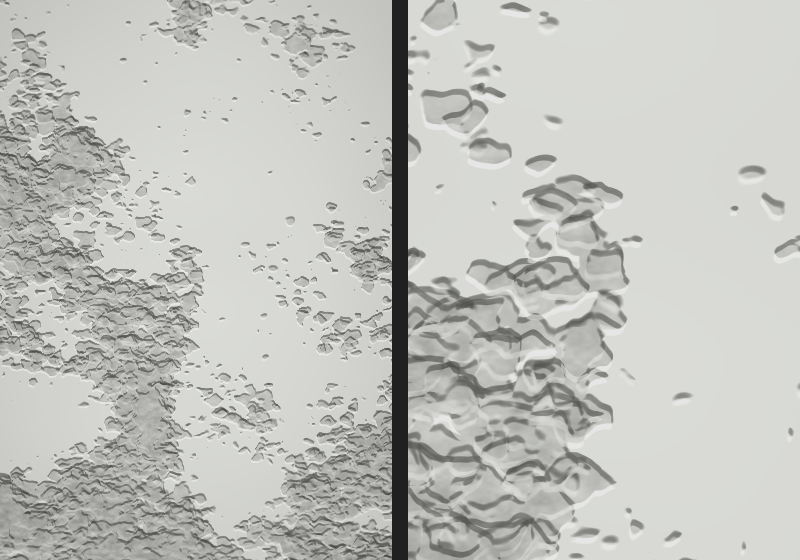
Left: the whole. Right: its middle third, enlarged.
Reproduce this texture procedurally as a Shadertoy shader.

```glsl
// Pale smooth plaster, broken by crumbling patches of thin, scalloped flakes.

const float LAYERS = 5.0;          // stacked flakes, from shallow to deep
const float LIGHT_STEP = 0.0034;   // length of the cast shadows
const vec3 TINT = vec3(0.0, 0.005, -0.012);

float hash(vec2 p) {
    vec3 q = fract(vec3(p.xyx) * 0.1031);
    q += dot(q, q.yzx + 33.33);
    return fract((q.x + q.y) * q.z);
}

vec2 hash2(vec2 p) {
    return vec2(hash(p), hash(p + 57.3));
}

float noise(vec2 p) {
    vec2 i = floor(p), f = fract(p);
    f = f * f * (3.0 - 2.0 * f);
    return mix(mix(hash(i), hash(i + vec2(1, 0)), f.x),
               mix(hash(i + vec2(0, 1)), hash(i + vec2(1, 1)), f.x), f.y);
}

float fbm(vec2 p) {
    return 0.55 * noise(p) + 0.28 * noise(p * 2.1 + 11.7) + 0.17 * noise(p * 4.3 + 29.1);
}

// Distance to the nearest scattered point: gives rounded chips with cusps.
float cells(vec2 p) {
    vec2 id = floor(p), f = fract(p);
    float nearest = 2.0;
    for (int y = -1; y <= 1; y++)
    for (int x = -1; x <= 1; x++) {
        vec2 o = vec2(x, y);
        nearest = min(nearest, length(o + hash2(id + o) - f));
    }
    return nearest;
}

// Where the plaster is damaged; denser towards the bottom.
float damage(vec2 p) {
    float broad = 0.62 * noise(p * vec2(6.0, 6.5) + 3.4) + 0.38 * noise(p * 15.0 + 41.0);
    return broad - 0.5 + 0.2 * (0.5 - p.y);
}

float crumble(vec2 p, float seed) {
    vec2 q = p * vec2(27.0, 40.0) + seed * 37.7;
    return 0.5 * fbm(q * 1.3) + 0.5 * (1.0 - cells(q));
}

// Rare tiny chips on the smooth face.
float chips(vec2 p, float soft) {
    vec2 g = p * 24.0, id = floor(g);
    vec2 centre = 0.25 + 0.5 * hash2(id + 7.0);
    float radius = mix(0.05, 0.15, hash(id + 19.0));
    float d = length((fract(g) - centre) * vec2(0.75, 1.2)) - radius;
    return step(hash(id + 83.0), 0.13) * (1.0 - smoothstep(-soft, soft, d));
}

// Depth below the smooth face, as a sum of sharp-edged layers.
float depthAt(vec2 p, float soft) {
    vec2 ragged = p + 0.008 * (vec2(noise(p * 75.0), noise(p * 75.0 + 91.0)) - 0.5);
    float field = damage(p);
    float depth = chips(ragged, 0.04);
    for (float i = 0.0; i < LAYERS; i++) {
        float level = 0.10 + 0.045 * i;
        float f = field + 0.72 * (crumble(ragged, i) - 0.525);
        depth += smoothstep(level - soft, level + soft, f);
    }
    return depth;
}

// Even wall light, fading to the corners.
float smoothTone(vec2 uv, vec2 p) {
    vec2 q = uv - 0.5;
    return 0.852 - 0.19 * dot(q, q) + 0.012 * (noise(p * 9.0) - 0.5);
}

void mainImage(out vec4 fragColor, in vec2 fragCoord) {
    vec2 uv = fragCoord / iResolution.xy;
    vec2 p = fragCoord / iResolution.y;

    // Edges are crisp in the middle and softer at top and bottom.
    float soft = 0.013 + 0.09 * pow(abs(uv.y - 0.5), 2.0);
    float depth = depthAt(p, soft);
    float slope = depth - depthAt(p + vec2(0.0008, LIGHT_STEP), soft);

    // Rough ground, its grain, then shadows and lit lips.
    float rough = 1.0 - exp(-depth);
    float grain = fbm(p * vec2(90.0, 130.0)) - 0.5;
    float tone = smoothTone(uv, p);
    tone -= rough * (0.15 - 0.22 * grain);
    tone -= 0.34 * (1.0 - exp(-1.2 * max(slope, 0.0)));
    tone += 0.07 * min(max(-slope, 0.0), 1.0);

    fragColor = vec4(clamp(vec3(tone) + TINT, 0.0, 0.9), 1.0);
}
```
